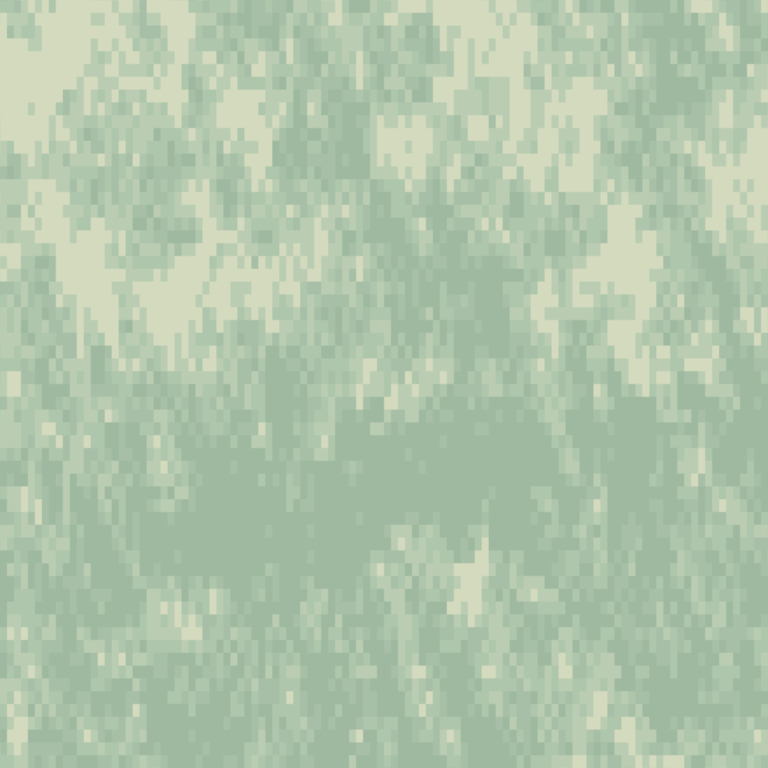
Write a Shadertoy shader that draws this pattern.

```glsl
// Weathered pale-green mosaic: small upright cells take one of five tones
// from layered, leaning value noise. A vertical trend lightens the top, and
// a soft diagonal band sinks the lower middle into the flat base green.

#define GRID vec2(110.0, 60.0)    // cells across and up
#define EDGE vec2(0.14, 0.08)     // half width of cell edge blend, in cells
#define PATCH_SCALE vec2(6.5, 7.5)
#define STREAK_SCALE vec2(20.0, 10.0)
#define FLECK_SCALE vec2(45.0, 23.0)
#define LEAN 0.42                 // shear of the streaks
#define TOP_LIGHT 0.36            // strength of the vertical trend
#define BAND_DEPTH 0.34           // strength of the dark band
#define GRAIN 0.58                // variation from cell to cell

const vec3 BASE_GREEN = vec3(0.620, 0.727, 0.627);
const vec3 SOFT_GREEN = vec3(0.652, 0.750, 0.651);
const vec3 SAGE       = vec3(0.682, 0.775, 0.671);
const vec3 PALE_SAGE  = vec3(0.729, 0.804, 0.700);
const vec3 CREAM      = vec3(0.830, 0.855, 0.745);

// Integer hash of a lattice point, centred on zero
float hash(vec2 p, uint seed) {
    uvec2 q = uvec2(ivec2(floor(p)));
    uint h = q.x * 1597334677u ^ q.y * 3812015801u ^ seed * 2654435769u;
    h = (h ^ (h >> 16)) * 2246822519u;
    h = (h ^ (h >> 13)) * 3266489917u;
    h ^= h >> 16;
    return float(h >> 8) / 16777216.0 - 0.5;
}

float noise(vec2 p, uint seed) {
    vec2 i = floor(p), f = fract(p);
    f = f * f * (3.0 - 2.0 * f);
    float low  = mix(hash(i, seed), hash(i + vec2(1, 0), seed), f.x);
    float high = mix(hash(i + vec2(0, 1), seed), hash(i + vec2(1, 1), seed), f.x);
    return mix(low, high, f.y);
}

// Lightness of the surface at a cell
float lightness(vec2 cell) {
    vec2 p = (cell + 0.5) / GRID;

    // Broad trend and dark diagonal band
    float v = TOP_LIGHT * smoothstep(0.3, 0.85, p.y) - 0.07;
    float band = (p.y - 0.22 - 0.25 * p.x) / 0.10;
    v -= BAND_DEPTH * exp(-band * band);

    // Patches lean right, streaks lean left, flecks lean slightly
    vec2 warp = 0.05 * vec2(noise(p * 7.0, 11u), noise(p * 7.0, 12u));
    vec2 rising  = vec2(p.x - 0.5 * p.y, p.y + 0.3 * p.x) + warp;
    vec2 falling = vec2(p.x + LEAN * p.y, p.y) + warp;
    v += 0.58 * noise(rising * PATCH_SCALE, 1u);
    v += 0.72 * noise(falling * STREAK_SCALE, 2u);
    v += 0.85 * noise((p + 0.5 * warp) * FLECK_SCALE, 3u);
    return v + GRAIN * hash(cell, 4u);
}

// Five flat tones, from base green to cream
vec3 tone(float v) {
    vec3 c = BASE_GREEN;
    c = mix(c, SOFT_GREEN, step(-0.20, v));
    c = mix(c, SAGE, step(-0.04, v));
    c = mix(c, PALE_SAGE, step(0.14, v));
    return mix(c, CREAM, step(0.39, v));
}

void mainImage(out vec4 fragColor, in vec2 fragCoord) {
    vec2 p = fragCoord / iResolution.xy * GRID - 0.5;
    vec2 cell = floor(p);
    vec2 blend = smoothstep(0.5 - EDGE, 0.5 + EDGE, fract(p));

    // Blend the four nearest cells across their soft edges
    vec3 color = vec3(0.0);
    for (int j = 0; j < 2; j++) {
        for (int i = 0; i < 2; i++) {
            vec2 corner = vec2(i, j);
            vec2 weight = mix(1.0 - blend, blend, corner);
            color += weight.x * weight.y * tone(lightness(cell + corner));
        }
    }
    fragColor = vec4(color, 1.0);
}
```
